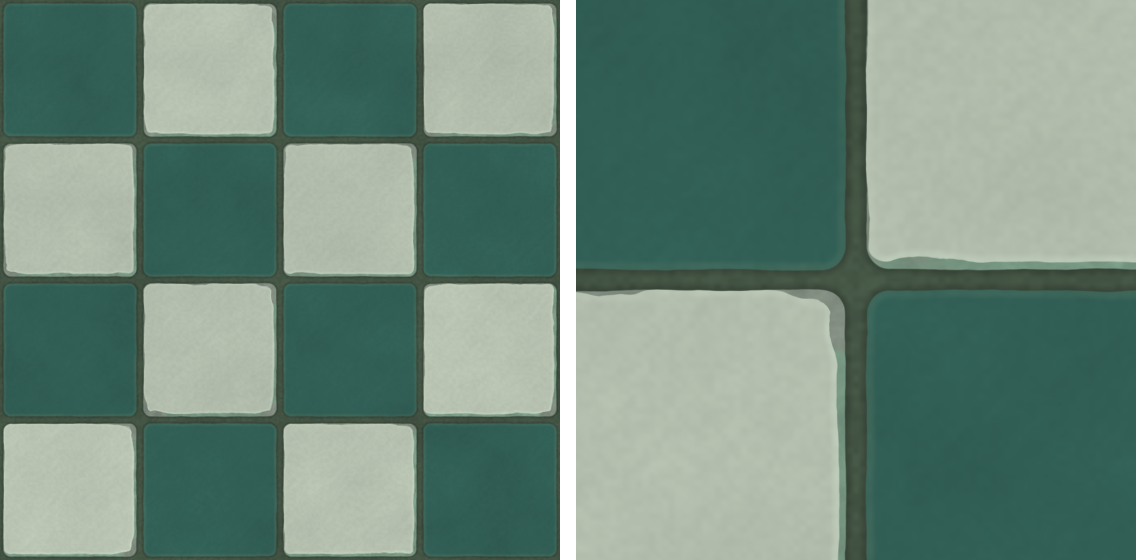
Left: the whole. Right: its middle third, enlarged.
Give the GLSL for this pattern, as a WebGL 1 fragment shader.

```glsl
precision highp float;
// Checkerboard of worn teal and pale stone tiles set in dark green grout.

uniform vec2 u_resolution;

const float TILES = 4.0;           // repeats across and down
const float HALF_SIZE = 0.475;     // tile half width, in cells
const float CORNER_RADIUS = 0.055;
const float EDGE_WOBBLE = 0.010;
const float RIM_WIDTH = 0.016;     // glaze seen on the lower right sides
const float CHIP_DEPTH = 0.017;
const float CORNER_CHIP = 0.036;
const float GRAIN = 0.045;

const vec3 TEAL = vec3(0.190, 0.368, 0.332);
const vec3 TEAL_EDGE = vec3(0.270, 0.420, 0.360);
const vec3 PALE = vec3(0.710, 0.750, 0.685);
const vec3 PALE_EDGE = vec3(0.760, 0.815, 0.745);
const vec3 CHIPPED = vec3(0.500, 0.545, 0.495);
const vec3 GLAZE = vec3(0.465, 0.590, 0.510);
const vec3 GROUT = vec3(0.260, 0.325, 0.262);

float hash(vec2 p) {
  return fract(sin(dot(p, vec2(127.1, 311.7))) * 43758.5);
}

// Value noise on a lattice that wraps after period cells.
float noise(vec2 uv, vec2 period) {
  vec2 p = uv * period;
  vec2 i = floor(p);
  vec2 f = p - i;
  f = f * f * (3.0 - 2.0 * f);
  vec2 a = floor(mod(i + 0.5, period));
  vec2 b = floor(mod(i + 1.5, period));
  return mix(mix(hash(a), hash(vec2(b.x, a.y)), f.x),
             mix(hash(vec2(a.x, b.y)), hash(b), f.x), f.y);
}

float fbm(vec2 uv, float period) {
  float sum = 0.0;
  float weight = 0.5;
  for (int k = 0; k < 4; k++) {
    sum += weight * noise(uv, vec2(period));
    period *= 2.0;
    weight *= 0.5;
  }
  return sum / 0.9375;
}

// Height of the surface: fine grain and rising diagonal strokes.
float surfaceHeight(vec2 uv) {
  vec2 diagonal = vec2(uv.x + uv.y, uv.x - uv.y);
  return 0.6 * fbm(uv, 64.0) + 0.4 * noise(diagonal, vec2(30.0, 90.0));
}

float roundedBox(vec2 p, float halfSize, float radius) {
  vec2 q = abs(p) - halfSize + radius;
  return length(max(q, 0.0)) + min(max(q.x, q.y), 0.0) - radius;
}

// How far the pale face has worn back from the tile edge.
float chipInset(vec2 uv, vec2 cell, vec2 p) {
  float patches = smoothstep(0.35, 0.85, noise(uv, vec2(28.0)));
  float ragged = fbm(uv + 0.37, 72.0);
  float near = 1.0 - smoothstep(0.02, 0.19, length(abs(p) - HALF_SIZE));
  float amount = hash(cell * 2.0 + step(0.0, p) + 19.0);
  return CHIP_DEPTH * patches * ragged
       + CORNER_CHIP * near * amount * amount * (0.5 + ragged);
}

void main() {
  vec2 uv = gl_FragCoord.xy / u_resolution;
  vec2 cell = floor(uv * TILES);
  vec2 p = fract(uv * TILES) - 0.5;
  float aa = TILES / min(u_resolution.x, u_resolution.y);
  float isPale = 1.0 - mod(cell.x + cell.y, 2.0);
  float lowerRight = smoothstep(-0.06, 0.06, p.x - p.y);

  // Surface relief lit from the upper left, with broad soft mottling
  float relief = surfaceHeight(uv + vec2(0.0015, -0.0015)) - surfaceHeight(uv);
  float mottle = fbm(uv + 0.11, 12.0) - 0.5;
  float speckle = noise(uv, vec2(256.0)) - 0.5;

  // Tile outline
  float wobble = (fbm(uv, 40.0) - 0.5) * EDGE_WOBBLE;
  float outline = roundedBox(p, HALF_SIZE, CORNER_RADIUS) + wobble;
  float tileMask = 1.0 - smoothstep(-aa, aa, outline);

  // Grout, darkened beside the tiles
  vec3 grout = GROUT * (0.84 + 0.16 * smoothstep(0.0, 0.022, outline));
  grout *= 1.0 + 0.12 * speckle + 0.2 * mottle;

  // Teal tile with a faint rubbed edge
  float rub = smoothstep(-0.026, -0.008, outline) * (0.3 + 0.5 * fbm(uv, 32.0));
  vec3 teal = mix(TEAL, TEAL_EDGE, rub);
  teal *= 1.0 + 0.14 * mottle;

  // Pale tile: worn face over chipped stone and a glazed side
  float face = outline + RIM_WIDTH * lowerRight + chipInset(uv, cell, p);
  float faceMask = 1.0 - smoothstep(-aa, aa, face);
  float edgeLight = smoothstep(-0.024, -0.004, face) * (0.35 + 0.35 * lowerRight);
  vec3 paleFace = mix(PALE, PALE_EDGE, edgeLight) * (1.0 + 0.07 * mottle);
  float deepChip = smoothstep(0.008, 0.018, face - outline - RIM_WIDTH * lowerRight);
  vec3 side = mix(CHIPPED, GLAZE, lowerRight * (1.0 - deepChip));
  side *= 1.0 + 0.25 * (fbm(uv, 96.0) - 0.5);
  vec3 pale = mix(side, paleFace, faceMask);

  vec3 tile = mix(teal, pale, isPale);
  tile *= 1.0 + (0.97 + 0.06 * hash(cell + 7.0) - 1.0) * 0.6;
  tile *= 1.0 + GRAIN * (1.6 * relief + 0.7 * speckle);
  gl_FragColor = vec4(mix(grout, tile, tileMask), 1.0);
}
```
